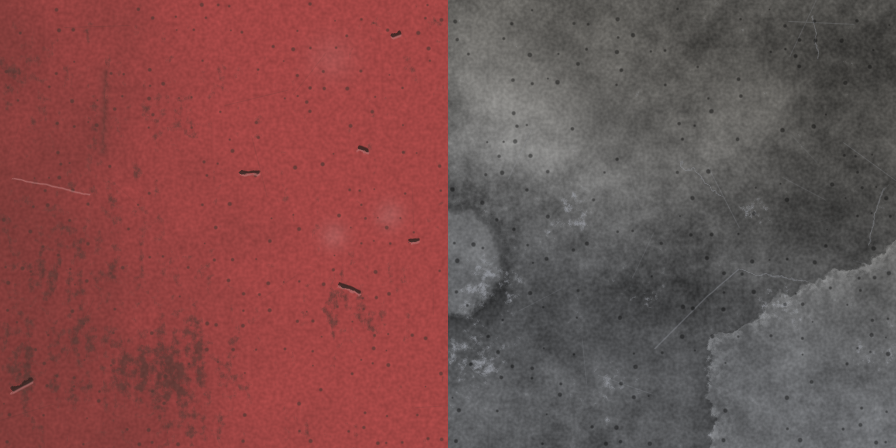
This texture is drawn by a Shadertoy shader. Its source:

```glsl
// Two weathered walls side by side: scuffed red paint and stained grey concrete.
// Soft blobs place the stains, gradient noise breaks their edges, and line
// distances, hashed scratches and speck grids add the wear.

const vec3 RED_BRIGHT = vec3(.635, .275, .268);
const vec3 RED_WORN = vec3(.50, .235, .225);
const vec3 GRIME_COLOR = vec3(.305, .215, .195);
const vec3 DUST_COLOR = vec3(.70, .46, .45);
const vec3 FLAKE_COLOR = vec3(.60, .61, .64);
const float CONCRETE_TONE = .335;
const float GRAIN = .055;
const int SCRATCHES = 20;

// Blobs: centre xy, radius, weight
const vec4 GRIME[8] = vec4[8](
  vec4(.39, .17, .15, 1), vec4(.78, .32, .08, .8), vec4(.05, .85, .12, .5), vec4(.23, .74, .05, .6),
  vec4(.38, .78, .1, .5), vec4(.12, .5, .18, .5), vec4(.08, .2, .2, .7), vec4(.33, .5, .1, .4));
const vec4 TONE[8] = vec4[8](
  vec4(.17, .71, .16, .15), vec4(.38, .6, .13, .09), vec4(.04, .88, .16, .06), vec4(.62, .7, .14, .06),
  vec4(.85, .58, .13, -.07), vec4(.45, .33, .17, -.06), vec4(.34, .13, .1, .08), vec4(.9, .85, .22, -.05));
const vec4 FLAKES[8] = vec4[8](
  vec4(.09, .37, .07, 1), vec4(.06, .2, .08, .9), vec4(.28, .53, .07, .8), vec4(.67, .53, .05, .7),
  vec4(.74, .33, .06, .8), vec4(.36, .14, .07, .6), vec4(.42, .36, .05, .6), vec4(.97, .22, .09, .5));
// Cracks: start xy, end xy
const vec4 CRACKS[6] = vec4[6](
  vec4(.46, .22, .575, .335), vec4(.575, .335, .65, .4), vec4(.65, .4, .8, .37),
  vec4(.975, .58, .935, .45), vec4(.82, .97, .825, .87), vec4(.52, .64, .61, .56));
// Chips: centre xy, half length, angle
const vec4 CHIPS[6] = vec4[6](
  vec4(.56, .615, .017, 0), vec4(.81, .666, .01, -.3), vec4(.78, .355, .024, -.4),
  vec4(.05, .143, .024, .5), vec4(.885, .928, .008, .4), vec4(.925, .466, .007, .1));

vec2 hash2(vec2 p) {
  vec3 q = fract(p.xyx * vec3(.1031, .1030, .0973));
  q += dot(q, q.yzx + 33.33);
  return fract((q.xx + q.yz) * q.zy);
}

vec2 direction(float a) { return vec2(cos(a), sin(a)); }

float slope(vec2 cell, vec2 offset) {
  return dot(direction(6.2832 * hash2(cell).x), offset);
}

float gradientNoise(vec2 p) {
  vec2 i = floor(p), f = fract(p), e = vec2(1, 0);
  vec2 w = f * f * f * (f * (f * 6. - 15.) + 10.);
  return mix(mix(slope(i, f), slope(i + e, f - e), w.x),
             mix(slope(i + e.yx, f - e.yx), slope(i + 1., f - 1.), w.x), w.y);
}

float fbm(vec2 p) {
  float sum = 0., amp = .6;
  for (int i = 0; i < 5; i++) {
    sum += amp * gradientNoise(p);
    p = mat2(1.6, 1.2, -1.2, 1.6) * p + 7.3;
    amp *= .55;
  }
  return sum;
}

float glow(vec2 p, vec2 c, float r) {
  p = (p - c) / r;
  return exp(-dot(p, p));
}

float blobSum(vec2 p, vec4 list[8]) {
  float sum = 0.;
  for (int i = 0; i < 8; i++) sum += list[i].w * glow(p, list[i].xy, list[i].z);
  return sum;
}

float segment(vec2 p, vec2 a, vec2 b) {
  p -= a; b -= a;
  return length(p - b * clamp(dot(p, b) / dot(b, b), 0., 1.));
}

float stroke(float dist, float width, float soft) {
  return 1. - smoothstep(width - soft, width + soft, dist);
}

// One dot in some cells of a grid
float specks(vec2 p, float scale, float px) {
  vec2 cell = floor(p * scale), h = hash2(cell + 41.), c = .25 + .5 * hash2(cell + 9.);
  return step(h.x, .22) * stroke(length(fract(p * scale) - c) / scale, mix(.05, .15, h.y) / scale, px);
}

// Thin lines at random
float scratches(vec2 p, float seed, float px) {
  float m = 0.;
  for (int i = 0; i < SCRATCHES; i++) {
    vec2 a = hash2(vec2(i, seed)), h = hash2(vec2(seed + 5., i));
    vec2 b = a + direction(h.x * 6.2832) * mix(.03, .15, h.y);
    m = max(m, stroke(segment(p, a, b), .0006, px) * h.y);
  }
  return m;
}

vec3 redPaint(vec2 p, float px) {
  float cloud = fbm(p * 5.), fine = fbm(p * 48.), streak = fbm(p * vec2(26, 9) + 3.);
  vec2 q = p + .012 * vec2(fine, cloud);
  vec3 col = mix(RED_WORN, RED_BRIGHT, smoothstep(-.1, .7, p.x + .25 * (p.y - .5) + .35 * cloud));
  // Streaky grime, then pale dust
  float grime = smoothstep(.22, .72, .45 * blobSum(q, GRIME) + .7 * streak + .65 * fine);
  grime = max(.7 * grime, .45 * exp(-segment(q, vec2(.235, .84), vec2(.23, .66)) / .007));
  col = mix(col, GRIME_COLOR, grime);
  float dust = glow(q, vec2(.745, .475), .03) + glow(q, vec2(.87, .52), .03) + .6 * glow(q, vec2(.74, .87), .05);
  col = mix(col, DUST_COLOR, .38 * dust);
  col *= 1. + 2. * GRAIN * (fine + gradientNoise(p * 120.));
  col = mix(col, GRIME_COLOR, .65 * specks(p, 34., px) + .25 * scratches(p, 3., px));
  // Chips with a lit lower rim
  for (int i = 0; i < 6; i++) {
    vec2 c = CHIPS[i].xy, d = CHIPS[i].z * direction(CHIPS[i].w);
    float width = .004 + .006 * fine;
    col = mix(col, DUST_COLOR, .6 * stroke(segment(q + vec2(0, .005), c - d, c + d), width, px));
    col = mix(col, GRIME_COLOR * .65, .85 * stroke(segment(q, c - d, c + d), width, px));
  }
  // Long pale scrape
  return mix(col, DUST_COLOR, .7 * stroke(segment(q, vec2(.03, .6), vec2(.2, .567)), .0015, px));
}

vec3 concrete(vec2 p, float px) {
  float cloud = fbm(p * 5. + 20.), mid = fbm(p * 16.), fine = fbm(p * 55.);
  vec2 q = p + .05 * vec2(cloud, mid) + .012 * fine;
  float tone = CONCRETE_TONE + blobSum(q, TONE) + .13 * cloud + .1 * mid;
  // Rounded light patch with a shadowed rim
  float rim = length(q - vec2(0, .42)) - .12;
  tone += .09 * stroke(rim, 0., .008) - .09 * exp(-abs(rim - .015) / .022);
  // Raised slab with a chalky edge
  float slab = min(.88 * (.245 + .54 * (q.x - .59) - q.y), q.x - .585);
  float chalk = .1 * exp(-abs(slab) / .018) * smoothstep(-.2, .3, mid + fine);
  tone += mix(-.035 * exp(-abs(slab) / .04), .075 + chalk, smoothstep(-.004, .004, slab));
  tone += GRAIN * (1.3 * fine + gradientNoise(p * 130.));
  vec3 tint = mix(vec3(.985, 1, 1.025), vec3(1.02, 1, .96), smoothstep(.3, 1.1, p.y + .3 * p.x));
  vec3 col = max(tone, .16) * tint;
  // Flakes, cracks, scratches and pits
  float flakes = smoothstep(.28, .65, .42 * blobSum(q, FLAKES) + .6 * fine + .4 * mid);
  col = mix(col, FLAKE_COLOR, .75 * flakes);
  float crack = 1.;
  for (int i = 0; i < 6; i++) crack = min(crack, segment(p + .025 * mid, CRACKS[i].xy, CRACKS[i].zw));
  col = mix(col, FLAKE_COLOR, .4 * stroke(crack, .0012, px) + .3 * scratches(p, 17., px));
  return col * (1. - .4 * specks(p, 30., px));
}

void mainImage(out vec4 fragColor, in vec2 fragCoord) {
  vec2 p = fragCoord / iResolution.xy * vec2(2, 1);
  float px = 1. / iResolution.y;
  float seam = smoothstep(-.5 * px, .5 * px, p.x - 1.);
  vec3 col = mix(redPaint(p, px), concrete(p - vec2(1, 0), px), seam);
  fragColor = vec4(clamp(col, 0., 1.), 1);
}
```
